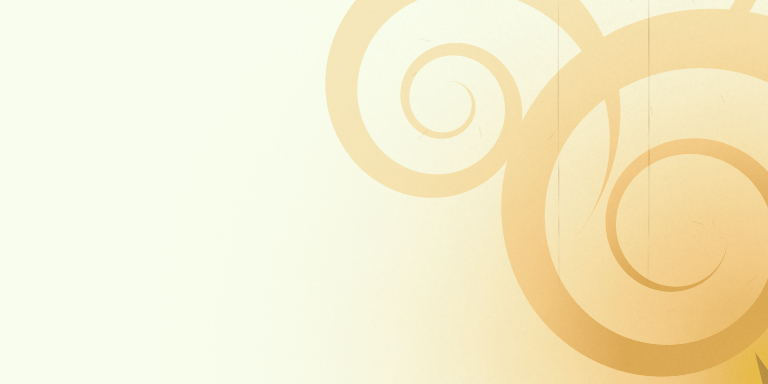
Reproduce this background procedurally as a WebGL 2 fragment shader.

```glsl
#version 300 es
precision highp float;
// Warm paper background with two large tapering spirals and a golden lower right corner.
uniform vec2 u_resolution;
out vec4 fragColor;

// Palette, from pale paper to deep ochre
const vec3 PAPER = vec3(0.972, 0.993, 0.931);
const vec3 CREAM = vec3(0.965, 0.93, 0.785);
const vec3 SAND  = vec3(0.96, 0.87, 0.65);
const vec3 HONEY = vec3(0.95, 0.79, 0.52);
const vec3 OCHRE = vec3(0.86, 0.66, 0.33);
const vec3 GOLD  = vec3(0.90, 0.73, 0.25);
const vec3 BARK  = vec3(0.68, 0.52, 0.25);

// Layout, in units of the canvas height
const vec2 BIG_CENTER = vec2(1.773, 0.396);
const vec2 SMALL_CENTER = vec2(1.164, 0.734);
const vec2 GLOW_CENTER = vec2(1.98, 0.09);
const vec2 GLOW_SIZE = vec2(0.70, 0.65);
const float GLOW_HEAT = 0.85;
const float BAND_HEAT = 0.34;

// Spiral edges: outer radius, outer growth, inner radius, inner growth per quarter turn
const vec4 BIG_EDGES = vec4(0.126, 0.217, 0.1156, 0.1855);
const vec4 SMALL_EDGES = vec4(0.0742, 0.24, 0.0629, 0.217);

// Start and end of each spiral, in quarter turns
const vec2 BIG_SPAN = vec2(0.1, 9.0);
const vec2 SMALL_SPAN = vec2(-1.1, 8.5);

const float GRAIN = 0.012;
const float MOTTLE = 0.045;
const int FIBRES = 14;

float hash(vec2 p) {
    vec3 q = fract(p.xyx * 0.1031);
    q += dot(q, q.yzx + 33.33);
    return fract((q.x + q.y) * q.z);
}

float noise(vec2 p) {
    vec2 i = floor(p), f = fract(p);
    f = f * f * (3.0 - 2.0 * f);
    return mix(mix(hash(i), hash(i + vec2(1, 0)), f.x),
               mix(hash(i + vec2(0, 1)), hash(i + vec2(1, 1)), f.x), f.y);
}

float fbm(vec2 p) {
    float sum = 0.0, amp = 0.5;
    for (int i = 0; i < 4; i++) {
        sum += amp * noise(p);
        p = p * 2.1 + 17.3;
        amp *= 0.5;
    }
    return sum;
}

// Coverage of a clockwise band between two exponential spirals
float spiral(vec2 d, vec4 edges, vec2 span, float px) {
    float r = length(d);
    float quarter = mod(atan(-d.y, d.x) / 1.5707963, 4.0);
    float cover = 0.0;
    for (int k = -1; k <= 2; k++) {
        float n = quarter + 4.0 * float(k);
        float outer = edges.x * exp(edges.y * n);
        float inner = edges.z * exp(edges.w * n);
        float taper = smoothstep(span.x, span.x + 1.5, n)
                    * (1.0 - smoothstep(span.y - 1.5, span.y, n));
        float halfWidth = 0.5 * (outer - inner) * taper;
        float band = clamp((halfWidth - abs(r - 0.5 * (outer + inner))) / px + 0.5, 0.0, 1.0);
        float ends = smoothstep(span.x, span.x + 0.15, n) * step(n, span.y);
        cover = max(cover, band * ends);
    }
    return cover;
}

float segment(vec2 p, vec2 a, vec2 b) {
    vec2 ab = b - a;
    return length(p - a - ab * clamp(dot(p - a, ab) / dot(ab, ab), 0.0, 1.0));
}

vec3 heatColor(float h) {
    vec3 c = mix(PAPER, CREAM, clamp(h * 4.0, 0.0, 1.0));
    c = mix(c, SAND, clamp(h * 4.0 - 1.0, 0.0, 1.0));
    c = mix(c, HONEY, clamp(h * 4.0 - 2.0, 0.0, 1.0));
    return mix(c, OCHRE, clamp(h * 4.0 - 3.0, 0.0, 1.0));
}

void main() {
    vec2 p = gl_FragCoord.xy / u_resolution.y;
    float px = 1.0 / u_resolution.y;

    // Warm glow, with paper mottling that grows with it
    vec2 g = (p - GLOW_CENTER) / GLOW_SIZE;
    float heat = GLOW_HEAT * exp(-dot(g, g));
    float worn = smoothstep(0.3, 1.7, p.x);
    heat += MOTTLE * worn * (fbm(p * 9.0) - 0.47);

    // Spirals and the short stem above them
    float band = spiral(p - BIG_CENTER, BIG_EDGES, BIG_SPAN, px);
    band = max(band, spiral(p - SMALL_CENTER, SMALL_EDGES, SMALL_SPAN, px));
    float stem = segment(p, vec2(1.922, 0.965), vec2(1.965, 1.04)) - 0.024;
    band = max(band, clamp(0.5 - stem / px, 0.0, 1.0));
    vec3 color = heatColor(max(heat + BAND_HEAT * band, 0.0));

    // Golden corner and dark thorn
    float corner = exp(-dot(p - vec2(2.0, 0.02), p - vec2(2.0, 0.02)) / 0.016);
    color = mix(color, GOLD, corner * (0.9 - 0.6 * band));
    vec2 t = p - vec2(1.966, 0.083);
    float along = dot(t, vec2(0.42, -0.907));
    float thorn = 0.2 * along - abs(dot(t, vec2(0.907, 0.42)));
    color = mix(color, BARK, 0.8 * clamp(thorn / px + 0.5, 0.0, 1.0));

    // Vertical creases and scattered fibres
    float marks = 0.0;
    for (int i = 0; i < 2; i++) {
        float x = 1.454 + 0.235 * float(i) + 0.004 * (noise(vec2(p.y * 4.0, float(i))) - 0.5);
        float crease = 1.0 - smoothstep(0.0008, 0.003, abs(p.x - x));
        marks += crease * smoothstep(0.2, 0.45, p.y) * noise(vec2(float(i) * 7.0, p.y * 22.0));
    }
    for (int i = 0; i < FIBRES; i++) {
        float s = float(i) + 3.0;
        vec2 a = vec2(1.0 + hash(vec2(s, 1.0)), hash(vec2(s, 2.0)));
        vec2 b = a + 0.06 * (vec2(hash(vec2(s, 3.0)), hash(vec2(s, 4.0))) - 0.5);
        marks += 0.3 * (1.0 - smoothstep(0.0005, 0.003, segment(p, a, b)));
    }
    color *= 1.0 - 0.13 * marks * vec3(0.7, 1.0, 1.3);

    // Fine grain
    color += GRAIN * (0.3 + worn) * (noise(p * 256.0) - 0.5);
    fragColor = vec4(clamp(color, 0.0, 1.0), 1.0);
}
```
